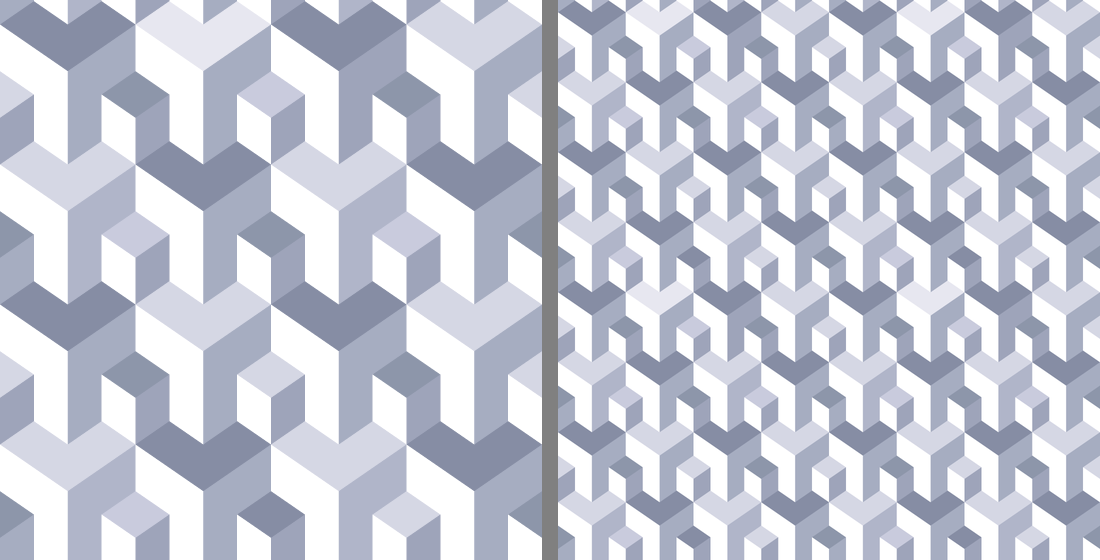
Left: one tile. Right: repeated 2 by 2.
This pattern is drawn by a Shadertoy shader. Its source:

```glsl
// Isometric lattice of notched blocks with small cubes nested between them.
// Each mirrored cell is split by sloped lines into chevron tops, side faces and
// cubes; tones alternate like a checkerboard, with a few wrapped exceptions.

const int REPEATS = 4;              // cells across and down
const int SAMPLES = 4;              // antialiasing grid per axis
const float ROW_SHIFT = 0.175;      // drop of the first row, in cells

const vec3 WHITE = vec3(1.0);
const vec3 SLATE = vec3(0.525, 0.553, 0.643);
const vec3 STEEL = vec3(0.553, 0.588, 0.667);
const vec3 SHADE = vec3(0.620, 0.643, 0.729);
const vec3 GREY = vec3(0.651, 0.678, 0.757);
const vec3 SOFT_GREY = vec3(0.690, 0.710, 0.788);
const vec3 LAVENDER = vec3(0.788, 0.796, 0.867);
const vec3 PALE = vec3(0.835, 0.843, 0.894);
const vec3 MIST = vec3(0.906, 0.906, 0.941);

// True where the wrapped cell is one of those flagged in a 16-bit mask
bool flagged(ivec2 cell, int mask) {
    ivec2 c = cell & (REPEATS - 1);
    return ((mask >> (c.y * REPEATS + c.x)) & 1) == 1;
}

bool isOdd(ivec2 cell) {
    return ((cell.x + cell.y) & 1) == 1;
}

// Top of a large block
vec3 chevronColour(ivec2 cell) {
    if (!isOdd(cell)) return SLATE;
    return flagged(cell, 0x0002) ? MIST : PALE;
}

// Shaded right side of a large block
vec3 blockSideColour(ivec2 cell) {
    if (flagged(cell, 0x0004)) return SHADE;
    return flagged(cell, 0x5050) ? SOFT_GREY : GREY;
}

// Top of a small cube
vec3 cubeTopColour(ivec2 cube) {
    if (isOdd(cube)) return flagged(cube, 0x4000) ? SLATE : STEEL;
    return flagged(cube, 0x20A4) ? LAVENDER : PALE;
}

// Shaded right side of a small cube
vec3 cubeSideColour(ivec2 cube) {
    return flagged(cube, 0x1010) ? GREY : SHADE;
}

vec3 blockPattern(vec2 uv) {
    vec2 grid = vec2(uv.x, 1.0 - uv.y) * float(REPEATS) - vec2(0.0, ROW_SHIFT);
    ivec2 cell = ivec2(floor(grid));
    vec2 local = fract(grid);
    float side = local.x * 2.0 - 1.0;
    float across = abs(side);
    float down = local.y * 6.0;
    float slope = 2.0 * across;
    bool inner = across < 0.5;

    // Chevron of this row, then the notched top of the next one
    if (down < 2.0 - slope) return chevronColour(cell);
    if (down > (inner ? 6.0 - slope : 4.0 + slope)) {
        return chevronColour(cell + ivec2(0, 1));
    }

    // Large block: lit left side, shaded right side
    if (inner || down < 4.0 - slope) {
        return side < 0.0 ? WHITE : blockSideColour(cell);
    }

    // Small cube centred on the border between two cells
    ivec2 cube = cell + ivec2(side > 0.0 ? 1 : 0, 0);
    if (down < 2.0 + slope) return cubeTopColour(cube);
    return side > 0.0 ? WHITE : cubeSideColour(cube);
}

void mainImage(out vec4 fragColor, in vec2 fragCoord) {
    // Average a subpixel grid to smooth every edge
    vec3 sum = vec3(0.0);
    for (int j = 0; j < SAMPLES; j++) {
        for (int i = 0; i < SAMPLES; i++) {
            vec2 offset = (vec2(i, j) + 0.5) / float(SAMPLES) - 0.5;
            sum += blockPattern((fragCoord + offset) / iResolution.xy);
        }
    }
    fragColor = vec4(sum / float(SAMPLES * SAMPLES), 1.0);
}
```
